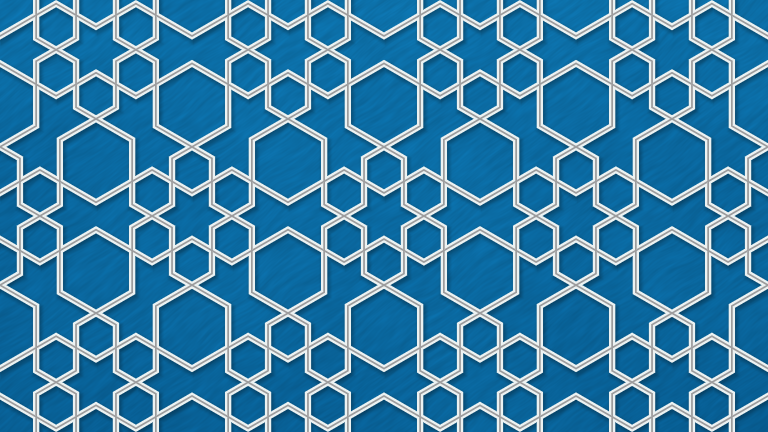
Give the GLSL for this pattern, as a Shadertoy shader.

```glsl
#define STARS_DOWN 2.25      // star spacings per canvas height
#define SMALL_SIDE 0.120     // side of the ring hexagons
#define BAND_HALF 0.0165     // half width of the white band
#define GROOVE_HALF 0.0045   // half width of its grey centre line
#define SHADOW_SHIFT vec2(-0.008, 0.014)
#define SHADOW_DEPTH 0.30
#define BRUSH_DEPTH 0.09
#define BLUE vec3(0.050, 0.450, 0.675)
#define DEEP_BLUE vec3(0.015, 0.320, 0.520)
#define WHITE vec3(0.925, 0.950, 0.950)
#define GREY vec3(0.610, 0.610, 0.615)

const float ROOT3 = 1.7320508;

vec2 hashGradient(vec2 cell) {
    vec3 h = fract(vec3(cell.xyx) * vec3(0.1031, 0.1030, 0.0973));
    h += dot(h, h.yzx + 33.33);
    float angle = 6.28319 * fract((h.x + h.y) * h.z);
    return vec2(cos(angle), sin(angle));
}

float gradientNoise(vec2 p) {
    vec2 i = floor(p), f = fract(p);
    vec2 u = f * f * f * (f * (f * 6.0 - 15.0) + 10.0);
    vec2 e = vec2(1.0, 0.0);
    float a = dot(hashGradient(i), f);
    float b = dot(hashGradient(i + e.xy), f - e.xy);
    float c = dot(hashGradient(i + e.yx), f - e.yx);
    float d = dot(hashGradient(i + e.xx), f - e.xx);
    return mix(mix(a, b, u.x), mix(c, d, u.x), u.y);
}

// Distance to the outline of an upright hexagon
float hexOutline(vec2 p, float side) {
    p = abs(p);
    return abs(max(p.x, 0.5 * p.x + 0.5 * ROOT3 * p.y) - 0.5 * ROOT3 * side);
}

// Offset from the nearest point of a triangular lattice of unit spacing
vec2 nearestStar(vec2 p) {
    vec2 cell = vec2(1.0, ROOT3);
    vec2 a = mod(p + 0.5 * cell, cell) - 0.5 * cell;
    vec2 b = mod(p, cell) - 0.5 * cell;
    return dot(a, a) < dot(b, b) ? a : b;
}

// Six small hexagons ring each star; large ones fill the gaps and touch them
float latticeDistance(vec2 p) {
    vec2 q = nearestStar(p);
    float gapRadius = 1.0 / ROOT3;
    float largeSide = gapRadius - 3.0 * SMALL_SIDE;
    float d = 1.0;
    for (int k = 0; k < 6; k++) {
        float angle = radians(30.0 + 60.0 * float(k));
        vec2 dir = vec2(cos(angle), sin(angle));
        d = min(d, hexOutline(q - 2.0 * SMALL_SIDE * dir, SMALL_SIDE));
        d = min(d, hexOutline(q - gapRadius * dir, largeSide));
    }
    return d;
}

// Painted ground: uneven light and slanted brush marks
vec3 paintedGround(vec2 p, vec2 uv) {
    float light = 0.42 + 0.40 * uv.x + 0.42 * uv.y - 0.45 * uv.x * uv.x;
    light += 0.22 * gradientNoise(p * 1.3 + 7.0);
    vec2 stroke = mat2(0.80, -0.60, 0.60, 0.80) * p;
    stroke.y += 0.04 * gradientNoise(p * 3.0);
    float brush = gradientNoise(stroke * vec2(5.0, 42.0))
                + 0.6 * gradientNoise(stroke * vec2(14.0, 95.0) + 19.0);
    return mix(DEEP_BLUE, BLUE, clamp(light, 0.0, 1.1)) * (1.0 + BRUSH_DEPTH * brush);
}

float coverage(float d, float halfWidth, float pixel) {
    return clamp(0.5 + (halfWidth - d) / pixel, 0.0, 1.0);
}

void mainImage(out vec4 fragColor, in vec2 fragCoord) {
    vec2 uv = fragCoord / iResolution.xy;
    float pixel = STARS_DOWN / iResolution.y;
    vec2 p = (fragCoord - 0.5 * iResolution.xy) * pixel;

    vec3 color = paintedGround(p, uv);

    // Soft shadow beneath the bands
    float shadow = 1.0 - smoothstep(0.0, 0.040, latticeDistance(p + SHADOW_SHIFT));
    color *= 1.0 - SHADOW_DEPTH * shadow;

    // White bands with a grey groove
    float d = latticeDistance(p);
    color = mix(color, WHITE, coverage(d, BAND_HALF, pixel));
    color = mix(color, GREY, coverage(d, GROOVE_HALF, pixel));

    fragColor = vec4(color, 1.0);
}
```
